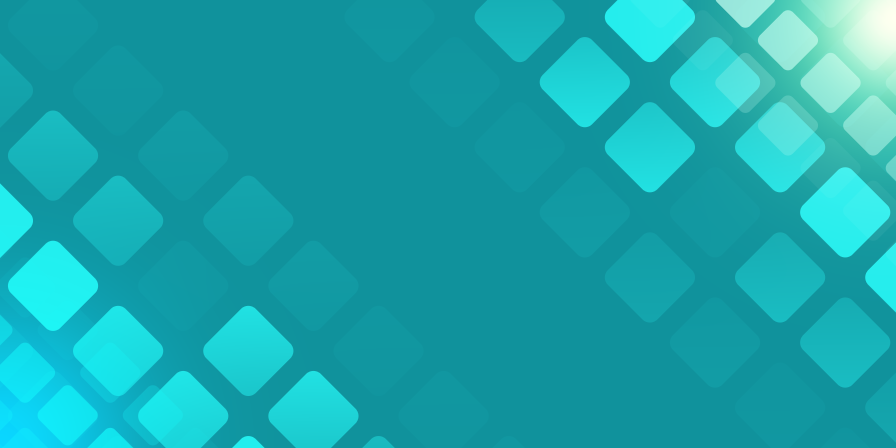
This background is drawn by a WebGL 1 fragment shader. Its source:

```glsl
precision highp float;
// Teal backdrop with point-symmetric clusters of rounded diamonds and two corner glows.

#define BIG_STEP 0.2055
#define BIG_HALF 0.078
#define SMALL_STEP 0.1345
#define SMALL_HALF 0.052
#define ROUNDING 0.3
#define SHADE 0.28
#define CYAN_GLOW_SIZE 0.31
#define GREEN_GLOW_SIZE 0.31
#define CORE_SIZE 0.14

uniform vec2 u_resolution;

const vec3 TEAL = vec3(0.062, 0.573, 0.612);
const vec3 AQUA = vec3(0.14, 0.93, 0.93);
const vec3 ICE = vec3(0.08, 1.0, 1.0);
const vec3 MINT = vec3(0.78, 1.0, 0.95);
const vec3 BLUE_GLOW = vec3(0.04, 0.84, 1.0);
const vec3 GREEN_GLOW = vec3(0.42, 0.95, 0.74);
const vec3 CREAM = vec3(1.0, 1.0, 0.94);

// Lattice axes: x leads away from the corner, y runs along a row.
vec2 toLattice(vec2 p) {
  return vec2(p.x + p.y, p.x - p.y) * 0.70711;
}

// Coverage of a rounded square, smoothed over about one pixel.
float roundedSquare(vec2 q, float halfSide) {
  float radius = halfSide * ROUNDING;
  vec2 d = abs(q) - halfSide + radius;
  float dist = length(max(d, 0.0)) + min(max(d.x, d.y), 0.0) - radius;
  return clamp(0.5 - dist * u_resolution.y, 0.0, 1.0);
}

// Opacity of large tiles: strong inner row, broken middle row, faint outer row.
float bigStrength(vec2 cell) {
  float along = abs(cell.y);
  if (cell.x < -1.5) return 0.10;
  if (cell.x < -0.5) return mix(0.74, 1.0, step(1.0, abs(cell.y - 0.5)));
  if (cell.x < 0.5) {
    float row = (0.54 + 0.17 * sign(cell.y)) * smoothstep(4.0, 2.0, along);
    return mix(0.05, row, step(0.5, along));
  }
  if (cell.x < 1.5) return 0.045 + 0.12 * exp(-along * along);
  return 0.0;
}

// Opacity of small tiles, concentrated near the corner.
float smallStrength(vec2 cell) {
  if (cell.x < -0.5) return 0.25;
  if (cell.x < 0.5) return 0.55 + 0.08 * clamp(cell.y, -2.0, 2.0);
  if (cell.x < 1.5) return mix(0.22, 0.06, step(1.0, abs(cell.y - 0.5)));
  return 0.0;
}

float bigTiles(vec2 p) {
  vec2 q = toLattice(p - vec2(0.409, 0.362)) / BIG_STEP;
  vec2 cell = floor(q + 0.5);
  vec2 local = q - cell;
  float strength = bigStrength(cell);
  float shade = 1.0 + SHADE * (local.x - local.y) * 1.4;
  shade = mix(shade, 1.0, smoothstep(0.6, 1.0, strength));
  return roundedSquare(local * BIG_STEP, BIG_HALF) * min(strength * shade, 1.0);
}

float smallTiles(vec2 p) {
  vec2 q = toLattice(p - vec2(0.151, 0.073)) / SMALL_STEP;
  vec2 cell = floor(q + 0.5);
  return roundedSquare((q - cell) * SMALL_STEP, SMALL_HALF) * smallStrength(cell);
}

float glow(vec2 p, vec2 center, float size) {
  vec2 d = (p - center) / size;
  return exp(-dot(d, d));
}

void main() {
  vec2 p = gl_FragCoord.xy / u_resolution.y;
  vec2 mirrored = vec2(2.005, 0.888) - p;

  // Backdrop and soft corner light
  float cyanLight = glow(p, vec2(0.0), CYAN_GLOW_SIZE);
  float greenLight = glow(p, vec2(2.0, 0.97), GREEN_GLOW_SIZE);
  vec3 color = mix(TEAL, BLUE_GLOW, cyanLight);
  color = mix(color, GREEN_GLOW, greenLight);

  // Large tiles in both corners, tinted by the nearby light
  color = mix(color, mix(AQUA, ICE, cyanLight), bigTiles(p));
  color = mix(color, mix(AQUA, MINT, greenLight * 0.6), bigTiles(mirrored));

  // Small translucent tiles
  color = mix(color, ICE, smallTiles(p));
  color = mix(color, MINT, smallTiles(mirrored));

  // Bright core over the upper right corner
  color = mix(color, CREAM, glow(p, vec2(2.0, 0.96), CORE_SIZE));
  gl_FragColor = vec4(color, 1.0);
}
```
